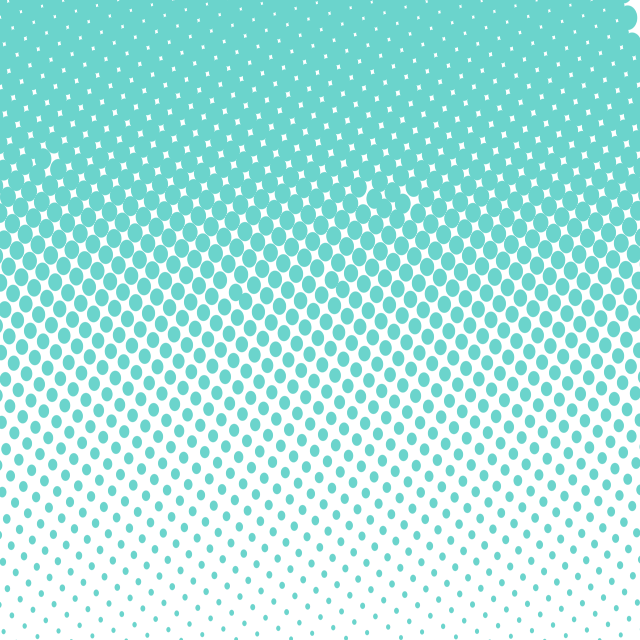
A Shadertoy shader for this pattern:

```glsl
// Halftone fade: teal ellipses on a slanted lattice, swelling from specks at the
// bottom until they fuse at the top and leave only small white diamonds.
// Each pixel takes the nearest edge among the dots of its 3x3 lattice cells.

const vec3 TEAL = vec3(0.42, 0.83, 0.80);
const vec3 PAPER = vec3(1.0);

// Lattice steps and one dot centre, in canvas units
const mat2 LATTICE = mat2(0.01997, -0.01653, 0.01297, 0.02531);
const vec2 ANCHOR = vec2(0.3698, 0.6128);
const float CELL_SIZE = 0.0238;

// Dot radius in cells at a given height; above 0.5 neighbours overlap
float dotRadius(float height) {
    return max(0.125 + 0.69 * height - 0.17 * height * height, 0.0);
}

// Shift applied only to the dot whose centre lies at the given spot
vec2 nudge(vec2 centre, vec2 spot, vec2 shift) {
    return distance(centre, spot) < 0.4 * CELL_SIZE ? shift : vec2(0.0);
}

// A few dots sit slightly off the lattice
vec2 misregister(vec2 centre) {
    return nudge(centre, vec2(0.364, 0.546), vec2(0.0044, -0.0026))
         + nudge(centre, vec2(0.514, 0.565), vec2(0.0027, -0.0017))
         + nudge(centre, vec2(0.580, 0.691), vec2(0.0045, -0.0013))
         + nudge(centre, vec2(0.633, 0.683), vec2(-0.0040, -0.0013))
         + nudge(centre, vec2(0.071, 0.752), vec2(-0.0040, 0.0));
}

// The upper right corner is left bare
bool isMissing(vec2 centre) {
    return centre.x > 0.99 && centre.y > 0.94;
}

// Signed distance to the nearest dot edge, in cells
float halftone(vec2 uv, mat2 toCells) {
    vec2 home = round(toCells * (uv - ANCHOR));
    float nearest = 1e3;
    for (int j = -1; j <= 1; j++) {
        for (int i = -1; i <= 1; i++) {
            vec2 centre = ANCHOR + LATTICE * (home + vec2(i, j));
            if (isMissing(centre)) continue;
            vec2 offset = toCells * (uv - centre - misregister(centre));
            nearest = min(nearest, length(offset) - dotRadius(centre.y));
        }
    }
    return nearest;
}

void mainImage(out vec4 fragColor, in vec2 fragCoord) {
    vec2 uv = fragCoord / iResolution.xy;
    float edge = halftone(uv, inverse(LATTICE));

    // Soften over about one pixel, measured in cells
    float soft = 0.6 / (CELL_SIZE * min(iResolution.x, iResolution.y));
    float ink = 1.0 - smoothstep(-soft, soft, edge);
    fragColor = vec4(mix(PAPER, TEAL, ink), 1.0);
}
```
